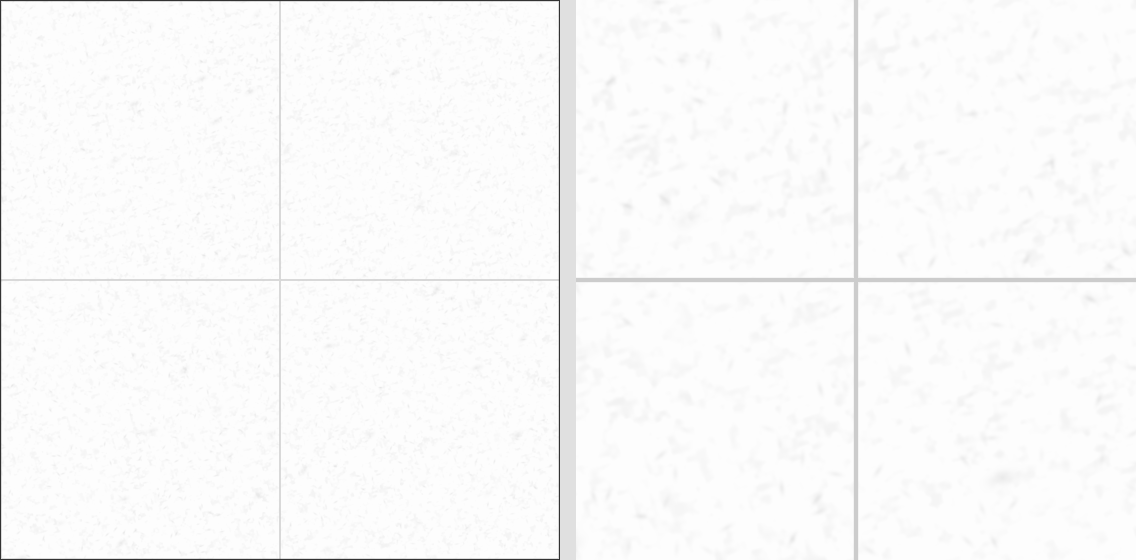
Left: the whole. Right: its middle third, enlarged.
A WebGL 2 fragment shader for this texture:

```glsl
#version 300 es
precision highp float;
// Two by two pale, faintly flecked stone tiles with thin grey joints and a dark outer edge.
uniform vec2 u_resolution;
out vec4 outColor;

const float TILES = 2.0;           // tiles across and down
const float JOINT_WIDTH = 0.0026;
const float EDGE_WIDTH = 0.0021;
const float GRAIN_SCALE = 65.0;    // grain cells per tile
const float GRAIN_DEPTH = 0.045;
const float FLECK_CELLS = 26.0;    // fleck cells per tile
const float FLECK_DEPTH = 0.06;
const float SMUDGE_CELLS = 5.0;    // smudge cells per tile
const float SMUDGE_DEPTH = 0.07;
const vec3 STONE = vec3(0.993);
const vec3 JOINT = vec3(0.80);
const vec3 EDGE = vec3(0.20);

float hash(vec2 p) {
    return fract(sin(dot(p, vec2(127.1, 311.7))) * 43758.5453);
}

float noise(vec2 p) {
    vec2 i = floor(p), f = fract(p);
    f = f * f * (3.0 - 2.0 * f);
    return mix(mix(hash(i), hash(i + vec2(1, 0)), f.x),
               mix(hash(i + vec2(0, 1)), hash(i + vec2(1, 1)), f.x), f.y);
}

// Soft short strokes, at most one per cell; density is the share of cells filled.
float strokes(vec2 p, float density, vec2 size, float tilt, float spread) {
    vec2 cell = floor(p);
    float sum = 0.0;
    for (int y = -1; y <= 1; y++) {
        for (int x = -1; x <= 1; x++) {
            vec2 id = cell + vec2(x, y);
            vec2 jitter = vec2(hash(id + 3.1), hash(id + 7.7));
            float angle = tilt + spread * (hash(id + 13.3) - 0.5);
            float c = cos(angle), s = sin(angle);
            vec2 d = mat2(c, -s, s, c) * (p - id - jitter) / size;
            float strength = step(hash(id + 21.9), density) * mix(0.4, 1.0, hash(id + 31.7));
            sum += strength * exp(-dot(d, d));
        }
    }
    return sum;
}

// Fine mottling, gathered into loose patches.
float grain(vec2 p) {
    vec2 g = vec2(p.x + 0.3 * p.y, p.y - 0.3 * p.x) * GRAIN_SCALE;
    float fine = 0.6 * noise(g) + 0.4 * noise(g * 2.1 + 17.0);
    float patches = mix(0.45, 1.0, noise(p * 14.0 + 5.0));
    return smoothstep(0.48, 0.9, fine) * patches;
}

// Coverage of a band with the given half width at distance d.
float band(float d, float halfWidth, float pixel) {
    return clamp((halfWidth - d) / pixel + 0.5, 0.0, 1.0);
}

void main() {
    vec2 uv = gl_FragCoord.xy / u_resolution;
    float pixel = 1.0 / min(u_resolution.x, u_resolution.y);

    // Each tile takes its own part of the stone pattern.
    vec2 tile = floor(uv * TILES);
    vec2 p = fract(uv * TILES) + tile * vec2(3.0, 5.0) + 1.0;

    // Stone surface
    float shade = GRAIN_DEPTH * grain(p);
    shade += FLECK_DEPTH * strokes(p * FLECK_CELLS, 0.3, vec2(0.20, 0.08), 0.6, 3.0);
    float smudge = strokes(p * SMUDGE_CELLS, 0.3, vec2(0.085, 0.045), 0.6, 0.8);
    shade += SMUDGE_DEPTH * smudge * mix(0.5, 1.2, noise(p * 130.0));
    vec3 color = STONE - shade;

    // Joints between tiles
    vec2 toLine = abs(fract(uv * TILES + 0.5) - 0.5) / TILES;
    float joint = band(min(toLine.x, toLine.y), 0.5 * JOINT_WIDTH, pixel);
    color = mix(color, JOINT, joint);

    // Dark outer edge
    vec2 toEdge = min(uv, 1.0 - uv);
    color = mix(color, EDGE, band(min(toEdge.x, toEdge.y), EDGE_WIDTH, pixel));

    outColor = vec4(color, 1.0);
}
```
